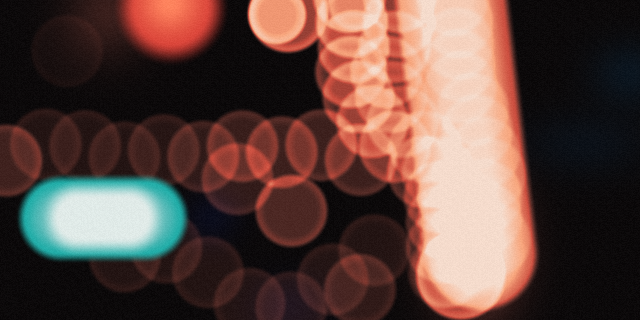
Reproduce this background procedurally as a Shadertoy shader.

```glsl
// Draws out-of-focus night lights: a glowing column, dim discs and a teal lamp.

float hash(vec2 p) {
    return fract(sin(dot(p, vec2(127.1, 311.7))) * 43758.5453);
}

float sat(float x) {
    return clamp(x, 0.0, 1.0);
}

// Lens disc with a slightly brighter rim
float disc(vec2 p, vec2 center, float r) {
    float d = length(p - center);
    float rim = smoothstep(r - 0.04, r - 0.012, d);
    return (1.0 - smoothstep(r - 0.014, r + 0.004, d)) * (0.78 + 0.4 * rim);
}

float capsule(vec2 p, vec2 a, vec2 b, float r) {
    vec2 ab = b - a;
    return length(p - a - ab * sat(dot(p - a, ab) / dot(ab, ab))) - r;
}

float glow(vec2 p, vec2 center, vec2 size) {
    vec2 q = (p - center) / size;
    return exp(-dot(q, q));
}

// Light intensity to colour: black, brown, red, orange, cream
vec3 heatColor(float h) {
    vec3 c = mix(vec3(0.045, 0.035, 0.038), vec3(0.33, 0.17, 0.15), sat(h / 0.22));
    c = mix(c, vec3(0.80, 0.31, 0.25), sat((h - 0.22) / 0.28));
    c = mix(c, vec3(0.97, 0.65, 0.49), sat((h - 0.5) / 0.32));
    return mix(c, vec3(0.96, 0.86, 0.80), sat((h - 0.82) / 0.55));
}

// Faint discs behind the lamp
float dimDiscs(vec2 p) {
    float h = 0.0;
    for (int i = 0; i < 10; i++) {
        float k = float(i);
        vec2 c = vec2(0.02 + 0.123 * k, 0.53 + 0.07 * (hash(vec2(k, 3.0)) - 0.5));
        float w = i == 0 ? 0.2 : 0.09 + 0.1 * smoothstep(3.0, 7.0, k);
        h += w * disc(p, c, 0.117);
    }
    for (int i = 0; i < 7; i++) {
        float k = float(i);
        vec2 c = vec2(0.39 + 0.13 * k, 0.13 - 0.1 * cos((k - 3.6) * 1.1));
        h += 0.09 * disc(p, c, 0.117);
    }
    h += 0.25 * disc(p, vec2(0.911, 0.341), 0.117);
    h += 0.15 * disc(p, vec2(0.742, 0.44), 0.117);
    h += 0.14 * disc(p, vec2(1.125, 0.094), 0.117);
    return h;
}

// Bright column with two strands of discs on its left
float column(vec2 p) {
    float d = capsule(p, vec2(1.406, 1.05), vec2(1.505, 0.206), 0.175);
    float h = 0.46 * (1.0 - smoothstep(-0.02, 0.012, d));
    h += 0.6 * smoothstep(0.0, 0.13, -d);
    h += 0.35 * glow(p, vec2(1.49, 0.22), vec2(0.13, 0.2));
    h += 0.4 * disc(p, vec2(1.44, 0.14), 0.143);
    for (int i = 0; i < 12; i++) {
        float k = float(i), t = k / 11.0;
        for (int j = 0; j < 2; j++) {
            float s = float(j);
            vec2 c = vec2(1.107 + 0.286 * smoothstep(0.3, 0.8, t), 1.01 - 0.86 * t);
            c.x += 0.15 * s * (1.0 - t) + 0.03 * (hash(vec2(k, s)) - 0.5);
            h += mix(0.33, 0.12, t) * (1.0 - 0.3 * s) * disc(p, c, 0.117);
        }
        vec2 c = vec2(1.43 + 0.09 * t + 0.08 * (hash(vec2(k, 7.0)) - 0.5), 1.0 - 0.75 * t);
        h += 0.09 * disc(p, c, 0.117);
    }
    return h;
}

void mainImage(out vec4 fragColor, in vec2 fragCoord) {
    vec2 p = fragCoord / iResolution.y;

    // Warm lights share one intensity field
    float h = dimDiscs(p) + column(p);
    h += 0.48 * disc(p, vec2(0.9, 0.96), 0.128);
    h += 0.5 * disc(p, vec2(0.866, 0.953), 0.094);
    h += 0.25 * disc(p, vec2(1.11, 0.99), 0.09);
    h += 0.14 * glow(p, vec2(0.34, 0.96), vec2(0.13, 0.14));
    h += 0.04 * disc(p, vec2(0.21, 0.84), 0.117);
    vec3 col = heatColor(h);

    // Soft red light at the top
    float d = length(p - vec2(0.535, 0.975));
    vec3 red = mix(vec3(0.84, 0.24, 0.21), vec3(1.0, 0.52, 0.37),
                   glow(p, vec2(0.53, 0.99), vec2(0.09)));
    col = mix(col, red, 1.0 - smoothstep(0.11, 0.185, d));

    // Cold haze in the shadows
    float shade = 1.0 - sat(h * 3.0);
    col += shade * vec3(0.0, 0.05, 0.085) * glow(p, vec2(1.97, 0.77), vec2(0.12, 0.1));
    col += shade * vec3(0.0, 0.03, 0.055) * glow(p, vec2(1.83, 0.55), vec2(0.2, 0.1));
    col += vec3(0.0, 0.015, 0.07) * glow(p, vec2(0.66, 0.32), vec2(0.09, 0.08));
    col += vec3(0.0, 0.01, 0.05) * glow(p, vec2(0.9, 0.04), vec2(0.12, 0.1));

    // Teal lamp with a pale core
    float lamp = capsule(p, vec2(0.19, 0.318), vec2(0.455, 0.318), 0.13);
    float core = capsule(p, vec2(0.245, 0.318), vec2(0.4, 0.318), 0.09);
    vec3 teal = mix(vec3(0.35, 0.73, 0.72), vec3(0.13, 0.68, 0.66),
                    smoothstep(-0.07, -0.015, lamp));
    vec3 lampColor = mix(teal, vec3(0.88, 0.92, 0.91), 1.0 - smoothstep(-0.03, 0.035, core));
    col = mix(col, lampColor, 1.0 - smoothstep(-0.022, 0.012, lamp));

    // Film grain
    col += 0.035 * (hash(floor(p * 384.0)) - 0.5);
    fragColor = vec4(clamp(col, 0.0, 1.0), 1.0);
}
```
